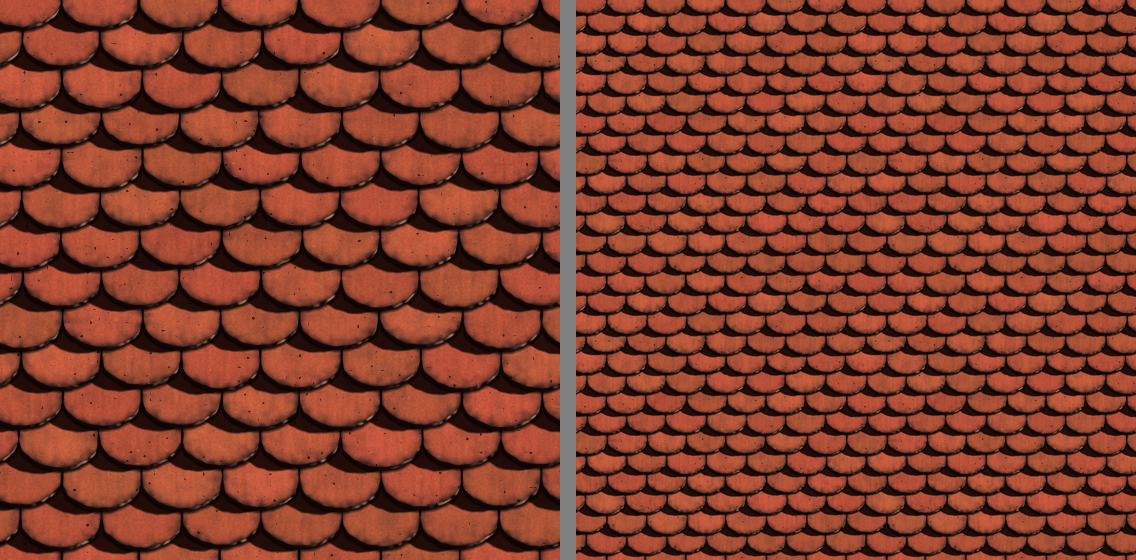
Left, the tile; right, the same tile 2 across and 2 down.
This texture is drawn by a WebGL 2 fragment shader. Its source:

```glsl
#version 300 es
precision highp float;
// Seamless roof of overlapping round-ended clay tiles in low sunlight.

uniform vec2 u_resolution;
out vec4 fragColor;

const float COLUMNS = 7.0;
const float ROWS = 14.0;
const float ROW_STEP = COLUMNS / ROWS;       // lengths are in tile widths
const vec2 PHASE = vec2(0.26, 0.17);
const float END_RADIUS = 0.62;
const float HALF_GAP = 0.011;
const float THICKNESS = 0.045;
const float JOINT_JITTER = 0.055;
const float DROP_JITTER = 0.05;
const float TILT = 0.05;
const vec2 SHADOW_OFFSET = vec2(-0.28, -0.055);

const vec3 CLAY = vec3(0.76, 0.345, 0.235);
const vec3 CLAY_DULL = vec3(0.64, 0.30, 0.22);
const vec3 CLAY_PALE = vec3(0.75, 0.56, 0.47);
const vec3 SOOT = vec3(0.20, 0.12, 0.115);
const vec3 GAP = vec3(0.07, 0.025, 0.02);
const vec3 SHADE = vec3(0.19, 0.14, 0.14);   // multiplier inside cast shadow

struct Tile { vec2 pos; vec2 id; float dist; };

float hash(vec2 p) {
  vec3 q = fract(vec3(p.xyx) * 0.1031);
  q += dot(q, q.yzx + 33.33);
  return fract((q.x + q.y) * q.z);
}

// Gradient noise on the unit square that wraps after a whole number of cells.
vec2 gradientAt(vec2 cell, vec2 cells) {
  float angle = 6.2832 * hash(mod(cell, cells) + 7.0);
  return vec2(cos(angle), sin(angle));
}

float noise(vec2 uv, vec2 cells) {
  vec2 p = uv * cells, i = floor(p), f = p - i;
  vec2 u = f * f * f * (f * (f * 6.0 - 15.0) + 10.0), e = vec2(1, 0);
  float a = dot(gradientAt(i, cells), f);
  float b = dot(gradientAt(i + e, cells), f - e);
  float c = dot(gradientAt(i + e.yx, cells), f - e.yx);
  float d = dot(gradientAt(i + 1.0, cells), f - 1.0);
  return mix(mix(a, b, u.x), mix(c, d, u.x), u.y);
}

vec2 wrapId(float column, float row) {
  return mod(vec2(column, row), vec2(COLUMNS, ROWS));
}

float joint(float column, float row) {
  return column + JOINT_JITTER * (hash(wrapId(column, row) + 3.0) - 0.5);
}

// Tile of one row at point q, with signed distance to its outline.
Tile tileAt(vec2 q, float row) {
  float x = q.x - PHASE.x - 0.5 * mod(row, 2.0);
  float column = floor(x);
  if (x < joint(column, row)) column -= 1.0;
  else if (x > joint(column + 1.0, row)) column += 1.0;
  float left = joint(column, row), right = joint(column + 1.0, row);
  vec2 id = wrapId(column, row);
  float halfWidth = 0.5 * (right - left);
  vec2 pos = vec2(x - left - halfWidth, q.y - PHASE.y - row * ROW_STEP);
  pos.y += DROP_JITTER * (hash(id + 11.0) - 0.5);
  pos.y += TILT * (hash(id + 23.0) - 0.5) * pos.x;
  float side = abs(pos.x) - halfWidth + HALF_GAP;
  float end = length(vec2(pos.x, min(pos.y - END_RADIUS, 0.0))) - END_RADIUS;
  float blend = max(0.07 - abs(side - end), 0.0);
  float dist = max(side, end) + blend * blend / 0.28;
  dist += 0.014 * noise(q / COLUMNS, vec2(63.0));
  return Tile(pos, id, dist);
}

vec3 faceColor(Tile t, vec2 uv) {
  float tone = hash(t.id + 41.0), wear = hash(t.id + 57.0);
  vec2 s = uv + vec2(tone, wear);
  float cloud = noise(s, vec2(25.0));
  float blotch = noise(s, vec2(71.0));
  float grain = noise(s, vec2(230.0));
  float streak = noise(s, vec2(120.0, 14.0));
  vec3 color = mix(CLAY, CLAY_DULL, clamp(0.2 + 0.4 * (tone - 0.5) + 0.9 * cloud + 0.4 * blotch, 0.0, 1.0));
  color *= 0.98 + 0.14 * (wear - 0.5) + 0.10 * grain + 0.08 * streak;
  color.g *= 0.95 + 0.12 * tone;
  // Soot gathers unevenly along the rim, most of all at the lower end.
  float reach = 0.028 + 0.030 * wear + 0.035 * max(cloud + blotch, 0.0);
  float lowEnd = 1.0 - smoothstep(0.05, 0.35, t.pos.y);
  float soot = exp(min(t.dist, 0.0) / reach) * (0.65 + 0.3 * lowEnd + 0.6 * blotch);
  color = mix(color, SOOT, clamp(soot, 0.0, 0.95));
  // Pits and pale scuffs.
  float pit = smoothstep(0.42, 0.56, noise(s + 0.37, vec2(125.0))) * step(0.1, cloud + wear * 0.4);
  color *= 1.0 - 0.6 * pit;
  float scuff = smoothstep(0.38, 0.6, noise(s + 0.71, vec2(98.0, 126.0)));
  return mix(color, CLAY_PALE, 0.25 * scuff);
}

void main() {
  vec2 uv = gl_FragCoord.xy / u_resolution;
  vec2 q = uv * COLUMNS;
  float aa = 0.8 * COLUMNS / min(u_resolution.x, u_resolution.y);
  float nearestRow = floor((q.y - PHASE.y) / ROW_STEP);
  float rough = noise(uv, vec2(84.0));
  vec3 color = GAP;
  // Paint from the lower row to the one that overlaps it.
  for (float k = -1.0; k <= 1.0; k++) {
    float row = nearestRow + k;
    Tile caster = tileAt(q - SHADOW_OFFSET, row);
    Tile rim = tileAt(q + vec2(0.0, THICKNESS), row);
    Tile face = tileAt(q, row);
    float shadow = 1.0 - smoothstep(-0.012, 0.022, caster.dist - 0.02);
    color *= mix(vec3(1.0), SHADE, shadow);
    color *= 1.0 - 0.75 * (1.0 - smoothstep(0.0, 0.05, rim.dist));
    float lit = smoothstep(0.02, 0.35, rim.pos.x) * smoothstep(-0.35, 0.4, rough);
    vec3 rimColor = mix(GAP, CLAY_PALE * 0.85, lit * smoothstep(0.0, -0.02, rim.dist));
    rimColor = mix(rimColor, GAP, smoothstep(0.25, 0.32, rim.pos.y));
    color = mix(color, rimColor, 1.0 - smoothstep(-aa, aa, rim.dist));
    color = mix(color, faceColor(face, uv), 1.0 - smoothstep(-aa, aa, face.dist));
  }
  fragColor = vec4(color, 1.0);
}
```
